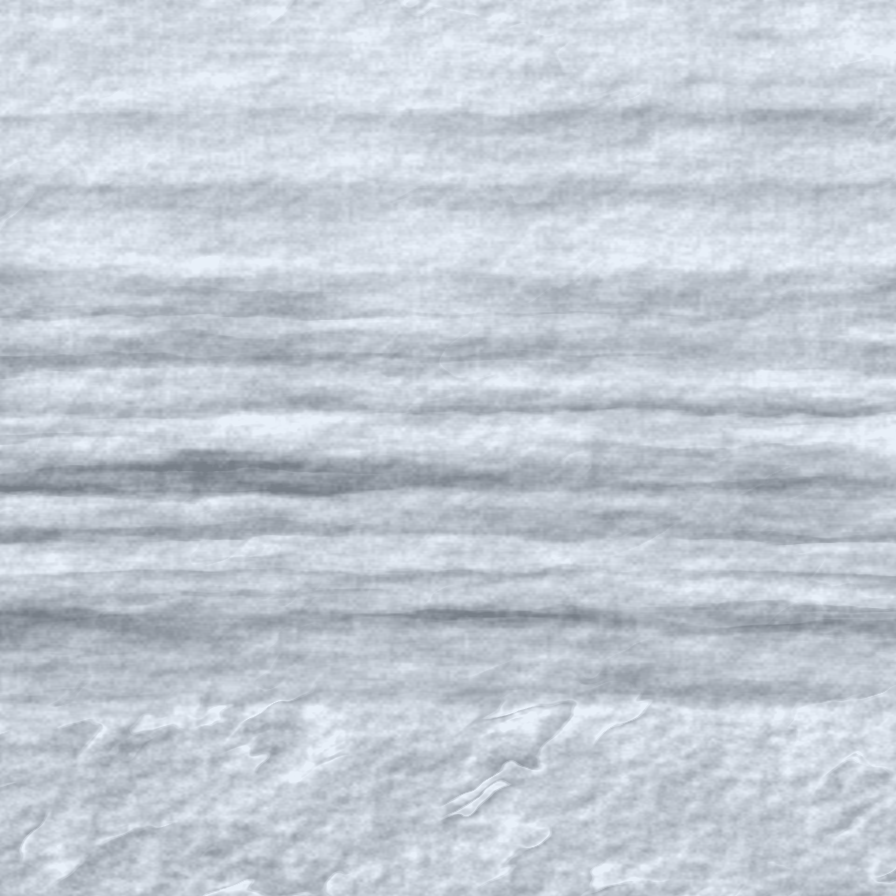
A Shadertoy shader for this texture:

```glsl
float hash(vec2 p) {
    return fract(sin(dot(p, vec2(127.1, 311.7))) * 43758.5453);
}

float noise(vec2 p) {
    vec2 cell = floor(p), f = fract(p);
    f = f * f * (3.0 - 2.0 * f);
    return mix(mix(hash(cell), hash(cell + vec2(1, 0)), f.x),
               mix(hash(cell + vec2(0, 1)), hash(cell + vec2(1, 1)), f.x), f.y);
}

float fbm(vec2 p) {
    float sum = 0.0, amp = 0.53;
    for (int i = 0; i < 4; i++) {
        sum += amp * noise(p);
        p = mat2(0.99, 0.02, -0.02, 0.99) * p * 2.03 + 17.3;
        amp *= 0.5;
    }
    return sum;
}

// Strata: depth from the top, fade width (sign gives the soft side), darkness
const vec3 bands[14] = vec3[14](
    vec3(0.130, 0.020, 0.11), vec3(0.210, 0.028, 0.09),
    vec3(0.298, -0.030, -0.05), vec3(0.308, 0.030, 0.10),
    vec3(0.383, 0.030, 0.11), vec3(0.435, -0.015, -0.05),
    vec3(0.460, -0.013, 0.15), vec3(0.497, -0.022, -0.06),
    vec3(0.543, -0.028, 0.18), vec3(0.596, -0.024, 0.14),
    vec3(0.640, 0.010, 0.10), vec3(0.688, 0.040, 0.17),
    vec3(0.775, -0.035, 0.09), vec3(0.792, 0.014, -0.04));

float strata(vec2 p, float depth) {
    float dark = 0.0;
    for (int i = 0; i < 14; i++) {
        float d = (depth - bands[i].x) / bands[i].y;
        d *= d < 0.0 ? 3.0 : 1.0;
        float vary = 0.7 + 0.6 * noise(vec2(p.x * 4.0, float(i) * 7.0));
        dark += bands[i].z * vary * exp(-d * d);
    }
    return dark;
}

// Broken plate edges rising to the right: bright lip over a soft shadow
float creases(vec2 p) {
    vec2 q = vec2(dot(p, vec2(0.92, -0.38)), dot(p, vec2(0.38, 0.92))).yx;
    q = vec2(dot(p, vec2(0.92, 0.38)), dot(p, vec2(-0.38, 0.92))) * vec2(5.0, 10.0);
    float plate = fract(4.0 * fbm(q + 1.2 * fbm(q * 1.7 + 5.0)));
    float lip = smoothstep(0.0, 0.1, plate) * exp(-plate * 7.0);
    float shadow = smoothstep(0.5, 0.9, plate) * (1.0 - smoothstep(0.92, 1.0, plate));
    float patches = smoothstep(0.36, 0.6, fbm(p * 9.0 + 31.0));
    return (0.22 * lip - 0.08 * shadow) * patches;
}

void mainImage(out vec4 fragColor, in vec2 fragCoord) {
    vec2 p = fragCoord / iResolution.y;
    float depth = 1.0 - p.y;
    float ragged = depth + 0.1 * (fbm(p * vec2(6, 10)) - 0.5);
    float rough = smoothstep(0.75, 0.82, ragged);
    float middle = smoothstep(0.27, 0.36, depth) * (1.0 - rough);

    // Nearly level layers with frayed edges
    float bent = depth + 0.013 * (fbm(p * vec2(3, 7)) - 0.5)
                       + 0.022 * (fbm(p * vec2(14, 65)) - 0.5);
    float tone = 0.862 - 0.03 * smoothstep(0.28, 0.34, depth) - 0.025 * rough;
    tone -= strata(p, bent);

    // Horizontal streaks, long and short
    vec2 flow = vec2(p.x, bent);
    tone += (fbm(flow * vec2(4, 32)) - 0.5) * mix(0.13, 0.07, rough);
    tone += (fbm(p * vec2(13, 75) + 40.0) - 0.5) * mix(0.15 + 0.08 * middle, 0.07, rough);
    tone -= 0.09 * middle * smoothstep(0.62, 0.92, noise(flow * vec2(3.5, 80) + 9.0));

    // Cloudy mottling, creases and embossed surface
    float relief = max(rough, 0.25 + 0.35 * (1.0 - smoothstep(0.0, 0.08, depth)));
    tone += (fbm(p * vec2(7, 12) + 3.0) - 0.5) * mix(0.07, 0.13, rough);
    tone += creases(p) * relief;
    vec2 bump = p * vec2(38, 52);
    tone += (fbm(bump) - fbm(bump + vec2(0.22, -0.28))) * 0.36 * max(relief, 0.5);

    // Fine grain
    tone += 0.06 * (noise(p * 240.0) - 0.5) + 0.03 * (noise(p * 130.0) - 0.5);

    tone = clamp(tone, 0.5, 0.94);
    fragColor = vec4(tone + vec3(-0.03, 0.0, 0.037), 1.0);
}
```
